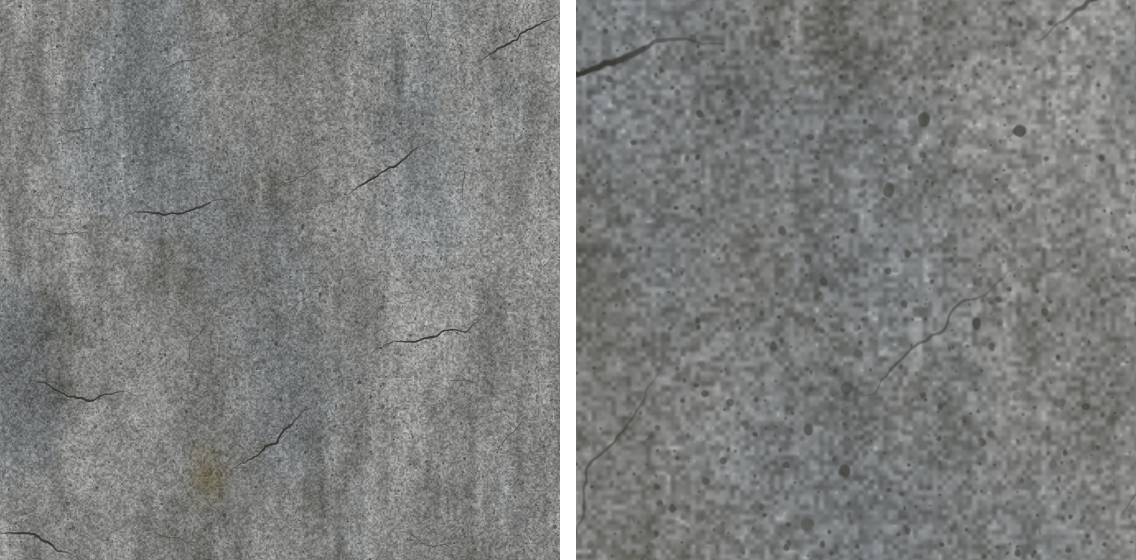
Left: the whole. Right: its middle third, enlarged.
Write a WebGL 1 fragment shader that draws this texture.

```glsl
precision highp float;
// Weathered grey concrete wall with damp streaks, pits, hairline cracks and a rust stain.
uniform vec2 u_resolution;

float hash(vec2 p) {
  vec3 q = fract(vec3(p.xyx) * 0.1031);
  q += dot(q, q.yzx + 33.33);
  return fract((q.x + q.y) * q.z);
}

vec2 hash2(vec2 p) {
  return vec2(hash(p), hash(p + 57.3));
}

float noise(vec2 p) {
  vec2 i = floor(p), f = fract(p);
  f = f * f * (3.0 - 2.0 * f);
  return mix(mix(hash(i), hash(i + vec2(1.0, 0.0)), f.x),
             mix(hash(i + vec2(0.0, 1.0)), hash(i + 1.0), f.x), f.y);
}

float fbm(vec2 p) {
  float sum = 0.0, amp = 0.516;
  for (int i = 0; i < 5; i++) {
    sum += amp * noise(p);
    p = p * 2.03 + 17.1;
    amp *= 0.5;
  }
  return sum;
}

// One irregular pit in some cells of a grid; returns its darkness.
float pits(vec2 p, float cells, float share) {
  vec2 g = p * cells + 31.0;
  vec2 id = floor(g);
  vec2 center = 0.2 + 0.6 * hash2(id);
  vec2 d = (fract(g) - center) * vec2(1.0, 0.7 + 0.5 * hash(id + 9.0));
  float size = mix(0.04, 0.15, pow(hash(id + 23.0), 2.0));
  float dist = length(d) + 0.06 * (noise(g * 7.0) - 0.5);
  float soft = 0.0012 * cells;
  float shape = 1.0 - smoothstep(size - soft * 0.5, size + soft, dist);
  return shape * step(hash(id + 41.0), share) * mix(0.3, 1.0, hash(id + 77.0));
}

// A wandering crack that tapers and fades at both ends.
float crack(vec2 p, vec2 middle, float angle, float len, float width, float seed) {
  vec2 dir = vec2(cos(angle), sin(angle));
  vec2 d = p - middle;
  float along = dot(d, dir);
  float t = along / len + 0.5;
  if (t < 0.0 || t > 1.0) return 0.0;
  float wander = 0.055 * (fbm(vec2(along * 13.0 + 40.0, seed * 7.7)) - 0.5);
  float off = abs(dot(d, vec2(-dir.y, dir.x)) + wander);
  float taper = smoothstep(0.0, 0.35, t) * (1.0 - smoothstep(0.6, 1.0, t));
  float w = width * taper * (0.4 + noise(vec2(along * 60.0, seed)));
  return (1.0 - smoothstep(w * 0.4, w + 0.0012, off)) * (0.25 + 0.75 * taper);
}

void main() {
  vec2 p = gl_FragCoord.xy / u_resolution;
  vec2 warped = p + 0.03 * (vec2(noise(p * 9.0), noise(p * 9.0 + 50.0)) - 0.5);

  // Broad clouds and vertical damp streaks
  float cloud = fbm(warped * vec2(6.0, 4.0) + 3.7) - 0.5;
  float mottle = fbm(p * vec2(38.0, 30.0) + 11.0) - 0.5;
  float streak = fbm(warped * vec2(30.0, 4.5) + 71.0) - 0.5;
  float fineStreak = fbm(p * vec2(110.0, 9.0) + 23.0) - 0.5;
  float damp = smoothstep(0.35, 0.65, fbm(p * vec2(5.0, 3.0) + 29.0));
  float value = 0.5 + 0.25 * cloud + 0.1 * mottle;
  value += streak * mix(0.06, 0.22, damp) + fineStreak * 0.1 * damp;

  // Sandy grain, stronger on the pale areas
  float grain = 0.2 * (noise(p * 340.0) - 0.5) + 0.11 * (noise(p * 170.0 + 9.0) - 0.5);
  value += grain * (0.85 + 2.0 * clamp(value - 0.47, 0.0, 0.15));
  value += 0.09 * smoothstep(0.75, 1.0, noise(p * 260.0 + 70.0)) * smoothstep(0.47, 0.57, value);

  // Neutral grey, olive in the darks, with bluish patches
  float dark = 1.0 - smoothstep(0.36, 0.52, value);
  vec3 color = value * mix(vec3(0.997, 1.003, 0.985), vec3(1.0, 1.0, 0.945), dark);
  float blue = smoothstep(0.5, 0.68, fbm(p * vec2(4.0, 3.0) + 90.0));
  color += blue * vec3(-0.014, -0.002, 0.016);

  // Rust stain
  vec2 fromRust = (warped - vec2(0.38, 0.15)) * vec2(1.0, 0.75);
  float rust = (1.0 - smoothstep(0.0, 0.055, length(fromRust))) * fbm(p * 28.0);
  color *= mix(vec3(1.0), vec3(1.04, 0.92, 0.68), rust);

  // Pits of three sizes, gathered unevenly
  float crowd = 0.5 + 0.9 * noise(p * 6.0 + 13.0);
  float pit = max(pits(p, 43.0, 0.26 * crowd),
              max(pits(p + 0.37, 74.0, 0.32 * crowd), pits(p + 0.71, 125.0, 0.22 * crowd)));
  color = mix(color, vec3(0.25, 0.25, 0.225), pit * 0.72);

  // A few open cracks, then faint hairlines, spread over a jittered grid
  float lines = 0.0;
  for (int i = 0; i < 20; i++) {
    float k = float(i);
    vec2 rnd = hash2(vec2(k * 3.1, 5.0));
    vec2 cell = vec2(mod(k * 3.0, 5.0), mod(k, 4.0));
    vec2 middle = (cell + 0.1 + 0.8 * rnd) / vec2(5.0, 4.0);
    float steep = step(0.75, hash(vec2(k, 19.0)));
    float angle = mix(-0.3, 0.75, rnd.y) + steep * 0.9;
    float bold = 1.0 - step(6.5, k);
    float len = mix(0.07, 0.15, rnd.x) + 0.09 * bold;
    float line = crack(p, middle, angle, len, mix(0.0006, 0.0019, bold), k + 2.0);
    lines = max(lines, line * mix(0.45, 0.9, bold));
  }
  color = mix(color, vec3(0.2, 0.2, 0.175), lines);

  gl_FragColor = vec4(clamp(color, 0.0, 1.0), 1.0);
}
```
